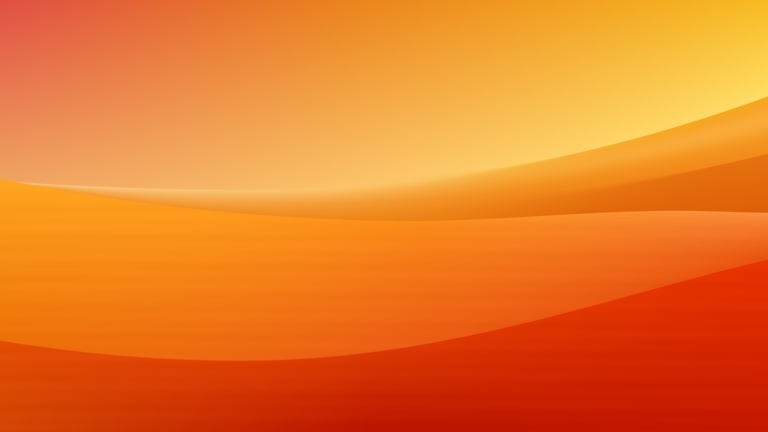
Write a WebGL 2 fragment shader that draws this background.

```glsl
#version 300 es
precision highp float;

uniform vec2 u_resolution;
out vec4 outColor;

// Sky: upper rim and horizon, each from left to right
const vec3 SKY_TOP_L = vec3(0.88, 0.31, 0.27);
const vec3 SKY_TOP_M = vec3(0.92, 0.51, 0.11);
const vec3 SKY_TOP_R = vec3(0.97, 0.73, 0.13);
const vec3 SKY_LOW_L = vec3(0.94, 0.64, 0.38);
const vec3 SKY_LOW_M = vec3(0.99, 0.78, 0.42);
const vec3 SKY_LOW_R = vec3(1.00, 0.87, 0.40);

// Far ridge: crest, body and foot, each from left to right
const vec3 CREST_L = vec3(0.97, 0.79, 0.55);
const vec3 CREST_M = vec3(0.98, 0.77, 0.41);
const vec3 CREST_R = vec3(0.96, 0.65, 0.10);
const vec3 BODY_L = vec3(0.97, 0.68, 0.33);
const vec3 BODY_R = vec3(0.95, 0.55, 0.11);
const vec3 FOOT_L = vec3(0.97, 0.62, 0.22);
const vec3 FOOT_M = vec3(0.92, 0.51, 0.07);
const vec3 FOOT_R = vec3(0.88, 0.35, 0.03);
const vec3 SHEEN = vec3(0.99, 0.70, 0.29);
const vec3 FOLD_SHADE = vec3(0.87, 0.38, 0.03);

// Middle dune: crest and foot
const vec3 DUNE_TOP_L = vec3(1.00, 0.65, 0.12);
const vec3 DUNE_TOP_M = vec3(0.99, 0.56, 0.10);
const vec3 DUNE_TOP_R = vec3(0.99, 0.60, 0.27);
const vec3 DUNE_LOW_L = vec3(0.93, 0.44, 0.03);
const vec3 DUNE_LOW_M = vec3(0.92, 0.36, 0.08);
const vec3 DUNE_LOW_R = vec3(0.91, 0.32, 0.05);

// Front dune: crest and foot
const vec3 FRONT_TOP_L = vec3(0.89, 0.30, 0.02);
const vec3 FRONT_TOP_M = vec3(0.86, 0.22, 0.01);
const vec3 FRONT_TOP_R = vec3(0.91, 0.20, 0.00);
const vec3 FRONT_LOW_L = vec3(0.83, 0.27, 0.01);
const vec3 FRONT_LOW_M = vec3(0.73, 0.08, 0.00);
const vec3 FRONT_LOW_R = vec3(0.77, 0.09, 0.00);

const float CREST_BLUR = 0.016;
const float STREAK_STRENGTH = 0.004;

// Three-stop gradient with its middle stop at mid
vec3 ramp(vec3 a, vec3 b, vec3 c, float mid, float x) {
  return x < mid ? mix(a, b, x / mid) : mix(b, c, (x - mid) / (1.0 - mid));
}

// Heights of the three outlines
float ridgeHeight(float x) {
  float d = x - 0.33;
  return 0.56 + d * d * (d < 0.0 ? 0.19 : 0.483);
}

float duneHeight(float x) {
  float d = min(x - 0.55, 0.0);
  return 0.488 + 0.324 * d * d + 0.024 * smoothstep(0.53, 0.88, x)
       - 0.005 * smoothstep(0.88, 1.02, x);
}

float frontHeight(float x) {
  float d = x - 0.315;
  return 0.165 + d * d * (d < 0.0 ? 0.47 : 0.70 - 0.43 * d * d);
}

// Coverage below an outline
float below(float height, float y, float blur) {
  return smoothstep(-blur, blur, height - y);
}

vec3 skyColor(vec2 p, float horizon) {
  float s = clamp((1.0 - p.y) / (1.0 - horizon), 0.0, 1.0);
  vec3 top = ramp(SKY_TOP_L, SKY_TOP_M, SKY_TOP_R, 0.45, p.x);
  vec3 low = ramp(SKY_LOW_L, SKY_LOW_M, SKY_LOW_R, 0.52, p.x);
  return mix(top, low, s);
}

vec3 ridgeColor(vec2 p, float top, float foot, float blur) {
  float t = clamp((top - p.y) / max(top - foot, 0.01), 0.0, 1.0);
  float right = smoothstep(0.55, 0.95, p.x);
  vec3 crest = ramp(CREST_L, CREST_M, CREST_R, 0.5, min(p.x * 1.1, 1.0));
  vec3 body = mix(BODY_L, BODY_R, smoothstep(0.1, 0.75, p.x));
  vec3 base = ramp(FOOT_L, FOOT_M, FOOT_R, 0.5, p.x);
  vec3 color = ramp(crest, body, base, 0.48, t);
  color = mix(color, SHEEN, 0.65 * right * exp(-pow((t - 0.2) / 0.13, 2.0)));
  // Inner fold, fading out to the left
  float fold = 0.53 + 0.22 * (p.x - 0.65) + 0.30 * pow(max(p.x - 0.65, 0.0), 2.0);
  float shade = below(fold, p.y, blur + 0.02 * (1.0 - right));
  return mix(color, FOLD_SHADE, 0.6 * right * shade);
}

void main() {
  vec2 p = gl_FragCoord.xy / u_resolution;
  float edge = 0.9 / u_resolution.y;
  float ridge = ridgeHeight(p.x);
  float dune = duneHeight(p.x);
  float front = frontHeight(p.x);

  // Sky and far ridge, whose crest melts into the haze near the centre
  float haze = exp(-pow((p.x - 0.52) / 0.11, 2.0));
  vec3 color = skyColor(p, ridge);
  color = mix(color, ridgeColor(p, ridge, dune, edge),
              below(ridge, p.y, edge + CREST_BLUR * haze));

  // Middle dune
  float t = clamp((dune - p.y) / (dune - front), 0.0, 1.0);
  vec3 top = ramp(DUNE_TOP_L, DUNE_TOP_M, DUNE_TOP_R, 0.55, p.x);
  vec3 low = ramp(DUNE_LOW_L, DUNE_LOW_M, DUNE_LOW_R, 0.5, p.x);
  float falloff = mix(t, sqrt(t), 0.6 * smoothstep(0.2, 0.8, p.x));
  color = mix(color, mix(top, low, falloff), below(dune, p.y, edge));

  // Front dune
  float f = clamp((front - p.y) / front, 0.0, 1.0);
  top = ramp(FRONT_TOP_L, FRONT_TOP_M, FRONT_TOP_R, 0.5, p.x);
  low = ramp(FRONT_LOW_L, FRONT_LOW_M, FRONT_LOW_R, 0.48, p.x);
  color = mix(color, mix(top, low, f), below(front, p.y, edge));

  // Faint layered streaks along the slopes
  float streak = sin(p.y * 190.0 + 3.0 * p.x) + sin(p.y * 83.0 - 5.0 * p.x);
  color += STREAK_STRENGTH * streak * below(dune, p.y, 0.03);
  outColor = vec4(clamp(color, 0.0, 1.0), 1.0);
}
```
